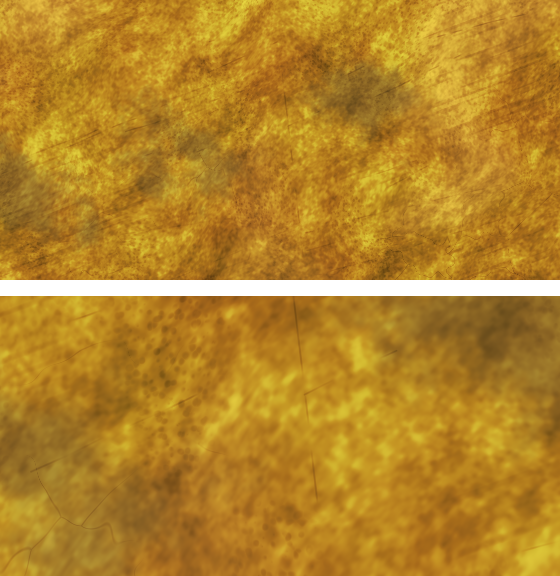
Top: the whole. Bottom: its middle third, enlarged.
Write a Shadertoy shader that draws this texture.

```glsl
// Weathered golden ochre plaster: cloudy brushed tone, grey stains and rough grain.
// Layered noise sums to a tone of roughly unit spread, which a colour ramp maps
// from umber to yellow; cellular specks, cracks and looped scratches lie on top.
#define CLOUD_AMOUNT   0.40
#define BRUSH_AMOUNT   0.52
#define GRAIN_AMOUNT   0.48
#define GRAIN_SCALE    125.0
#define BRUSH_ANGLE    0.85
#define SCRATCH_ANGLE  0.36
#define SCRATCH_COUNT  26
#define SCRATCH_WIDTH  0.0009
#define STAIN_AMOUNT   0.62
#define STAIN_COLOR    vec3(0.47, 0.36, 0.16)
#define BLUSH_COLOR    vec3(0.80, 0.57, 0.25)

// Ramp colours and the tone at which each one sits
const vec3 RAMP[8] = vec3[8](
    vec3(0.36, 0.23, 0.06), vec3(0.51, 0.33, 0.08), vec3(0.60, 0.39, 0.10), vec3(0.66, 0.43, 0.10),
    vec3(0.73, 0.51, 0.12), vec3(0.78, 0.59, 0.14), vec3(0.83, 0.71, 0.19), vec3(0.90, 0.82, 0.25));
const float TONE[8] = float[8](-3.2, -1.75, -1.06, -0.47, 0.18, 0.84, 1.5, 2.6);

float hash(vec2 p) {
    vec3 q = fract(p.xyx * 0.1031);
    q += dot(q, q.yzx + 33.33);
    return fract((q.x + q.y) * q.z);
}
vec2 hash2(vec2 p) { return vec2(hash(p), hash(p + 57.3)); }

// Turns p clockwise, so that x runs along a direction rising by angle a
vec2 along(vec2 p, float a) { return vec2(cos(a) * p.x + sin(a) * p.y, cos(a) * p.y - sin(a) * p.x); }

// Smooth value noise, -1 to 1
float noise(vec2 p) {
    vec2 i = floor(p), f = fract(p);
    f = f * f * (3.0 - 2.0 * f);
    float low  = mix(hash(i), hash(i + vec2(1, 0)), f.x);
    float high = mix(hash(i + vec2(0, 1)), hash(i + vec2(1, 1)), f.x);
    return 2.0 * mix(low, high, f.y) - 1.0;
}

// Layered noise at about unit deviation; a higher gain is rougher
float layers(vec2 p, float gain) {
    float sum = 0.0, amp = 2.3 * sqrt(1.0 - gain * gain);
    for (int i = 0; i < 5; i++) {
        sum += amp * noise(p);
        p = p * 2.03 + 17.7;
        amp *= gain;
    }
    return sum;
}

// Distances to the nearest and second nearest cell point
vec2 cellular(vec2 p) {
    vec2 near = vec2(8.0);
    for (int k = 0; k < 9; k++) {
        vec2 c = floor(p) + vec2(k % 3 - 1, k / 3 - 1);
        float d = length(c + hash2(c) - p);
        near = d < near.x ? vec2(d, near.x) : vec2(near.x, min(near.y, d));
    }
    return near;
}

vec3 ramp(float tone) {
    vec3 c = RAMP[0];
    for (int i = 0; i < 7; i++)
        c = mix(c, RAMP[i + 1], clamp((tone - TONE[i]) / (TONE[i + 1] - TONE[i]), 0.0, 1.0));
    return c;
}

// Broken, slightly wavering lines, mostly rising to the right
float scratches(vec2 p, float pixel) {
    float ink = 0.0;
    p.y += 0.005 * noise(p * 9.0);
    for (int i = 0; i < SCRATCH_COUNT; i++) {
        vec2 r = hash2(vec2(i, 3.1)), s = hash2(vec2(i, 8.6));
        float stray = i % 7 == 5 ? 4.0 * (s.y - 0.5) : 0.25 * (s.y - 0.5);
        vec2 q = along(p - r * vec2(2.0, 1.0), SCRATCH_ANGLE + stray);
        float d = length(vec2(max(abs(q.x) - mix(0.06, 0.4, s.x * s.x), 0.0), q.y));
        float line = 1.0 - smoothstep(0.0, SCRATCH_WIDTH + pixel, d);
        ink = max(ink, line * mix(0.3, 1.0, r.y) * smoothstep(-0.3, 0.6, noise(q * 32.0 + r * 50.0)));
    }
    return ink;
}

void mainImage(out vec4 fragColor, in vec2 fragCoord) {
    float pixel = 1.0 / iResolution.y;
    vec2 p = fragCoord * pixel;
    vec2 warp = vec2(noise(p * 5.0 + 3.0), noise(p * 5.0 + 41.0));
    vec2 brush = along(p + 0.03 * warp, BRUSH_ANGLE), slant = along(p, SCRATCH_ANGLE);

    // Broad light: glowing top with soft lobes, dim sides
    float glow = smoothstep(0.35, 1.0, p.y);
    float tone = 1.1 * glow - 0.2 + 0.3 * glow * cos(12.1 * (p.x - 0.6));
    tone -= 0.5 * (1.0 - smoothstep(0.0, 0.4, p.x)) + 0.4 * smoothstep(1.7, 2.0, p.x) * glow;
    tone += 0.35 * smoothstep(1.3, 1.7, p.x) * (1.0 - glow);

    // Clouds, slanted brushwork, thin hatching and upright fibres
    tone += CLOUD_AMOUNT * layers(p * 2.6 + 0.3 * warp + 11.0, 0.6);
    tone += BRUSH_AMOUNT * layers(brush * vec2(7.0, 13.0) + 5.0, 0.72);
    float hatch = smoothstep(0.2, 0.85, noise(slant * vec2(7.0, 95.0) + 0.3 * warp));
    tone -= 0.7 * hatch * smoothstep(-0.2, 0.6, noise(p * 3.0 + 70.0)) - 0.05;
    tone += 0.18 * noise(p * vec2(95.0, 16.0));

    // Paper grain and ragged dark specks
    tone += GRAIN_AMOUNT * (noise(brush * GRAIN_SCALE) + noise(slant * GRAIN_SCALE * 0.55 + 9.0));
    float speck = cellular(p * 80.0 + 3.0 * warp).x + 0.3 * noise(p * 110.0);
    tone -= 0.8 * (1.0 - smoothstep(0.0, 0.4, speck)) * smoothstep(-0.3, 0.8, noise(p * 8.0 + 23.0));

    // Broken hairline cracks and scratches
    vec2 cells = cellular(p * 5.0 + 0.25 * warp + 0.12 * noise(p * 30.0));
    float crack = 1.0 - smoothstep(0.0, 0.01 + 4.0 * pixel, cells.y - cells.x);
    tone -= crack * smoothstep(0.3, 0.8, noise(p * 2.7 + 31.0) + 0.3 * noise(p * 25.0)) * (1.0 - glow);
    tone -= 1.5 * scratches(p, pixel);

    // Colour drift, a rising row of grey stains, pale blush
    vec3 color = ramp(tone);
    color.g += 0.014 * layers(p * 4.0 + 90.0, 0.6);
    float stain = 0.0, ragged = 0.06 * layers(p * 6.0 + 12.0, 0.65);
    for (int i = 0; i < 3; i++) {
        vec2 q = p - vec2(0.1, 0.32) - float(i) * vec2(0.59, 0.15);
        stain = max(stain, 1.0 - smoothstep(0.02, 0.24, length(q * vec2(0.8, 1.2)) + ragged));
    }
    color = mix(color, STAIN_COLOR * (1.0 + 0.11 * tone), STAIN_AMOUNT * stain);
    float blush = smoothstep(0.2, 0.8, noise(p * 3.1 + 0.4 * warp + 52.0));
    blush = max(blush, 1.0 - smoothstep(0.05, 0.3, length(p - vec2(0.15, 1.0))));
    color = mix(color, BLUSH_COLOR * (0.9 + 0.11 * tone), 0.4 * blush);
    fragColor = vec4(clamp(color, 0.0, 1.0), 1.0);
}
```
